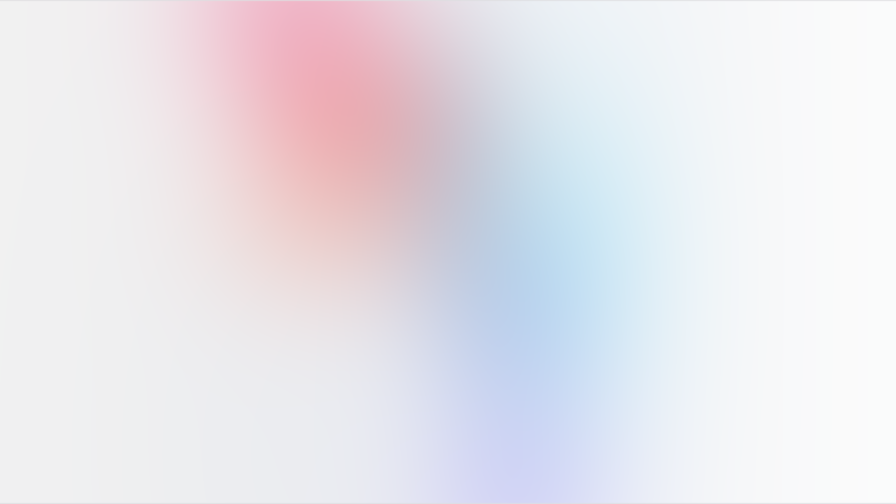
Write a WebGL 2 fragment shader that draws this background.

```glsl
#version 300 es
precision highp float;

uniform vec2 u_resolution;
out vec4 fragColor;

// Paper: soft horizontal gradient
const vec3 PAPER_LEFT = vec3(0.945, 0.945, 0.946);
const vec3 PAPER_MIDDLE = vec3(0.956, 0.960, 0.970);
const vec3 PAPER_RIGHT = vec3(0.982, 0.983, 0.983);
const float PAPER_BEND = 0.68;

// Hairlines on the top and bottom edges
const vec3 HAIRLINE_COLOR = vec3(0.87, 0.87, 0.88);
const float HAIRLINE_WIDTH = 0.0023;
const float HAIRLINE_OPACITY = 0.7;

// Glows: centre.xy and radius.xy as fractions of the canvas
const int GLOW_COUNT = 8;
const vec4 GLOW_SHAPE[GLOW_COUNT] = vec4[](
    vec4(0.328, 1.000, 0.132, 0.240),  // pink
    vec4(0.392, 0.765, 0.130, 0.200),  // coral
    vec4(0.375, 0.550, 0.140, 0.195),  // cream
    vec4(0.508, 0.680, 0.098, 0.320),  // slate
    vec4(0.632, 0.490, 0.123, 0.360),  // cyan
    vec4(0.566, 0.360, 0.110, 0.235),  // blue
    vec4(0.579, 0.000, 0.120, 0.260),  // lavender
    vec4(0.350, 0.100, 0.220, 0.750)   // grey haze
);

// Light each glow takes away from the paper
const vec3 GLOW_ABSORB[GLOW_COUNT] = vec3[](
    vec3(0.004, 0.193, 0.133),
    vec3(-0.006, 0.165, 0.170),
    vec3(0.000, 0.080, 0.102),
    vec3(0.112, 0.083, 0.057),
    vec3(0.140, 0.032, 0.003),
    vec3(0.070, 0.070, 0.015),
    vec3(0.092, 0.102, 0.000),
    vec3(0.028, 0.024, 0.015)
);

vec3 paperColor(float x) {
    vec3 leftSide = mix(PAPER_LEFT, PAPER_MIDDLE, smoothstep(0.0, PAPER_BEND, x));
    return mix(leftSide, PAPER_RIGHT, smoothstep(PAPER_BEND, 1.0, x));
}

float glowStrength(vec2 uv, vec4 shape) {
    vec2 offset = (uv - shape.xy) / shape.zw;
    return exp(-dot(offset, offset));
}

// Antialiased coverage of both hairlines
float hairlineCoverage(float y) {
    float pixel = 1.0 / u_resolution.y;
    float edgeDistance = min(y, 1.0 - y);
    return clamp((HAIRLINE_WIDTH - edgeDistance) / pixel + 0.5, 0.0, 1.0);
}

void main() {
    vec2 uv = gl_FragCoord.xy / u_resolution;
    vec3 color = paperColor(uv.x);

    for (int i = 0; i < GLOW_COUNT; i++) {
        color -= GLOW_ABSORB[i] * glowStrength(uv, GLOW_SHAPE[i]);
    }

    color = mix(color, HAIRLINE_COLOR, hairlineCoverage(uv.y) * HAIRLINE_OPACITY);
    fragColor = vec4(clamp(color, 0.0, 1.0), 1.0);
}
```
